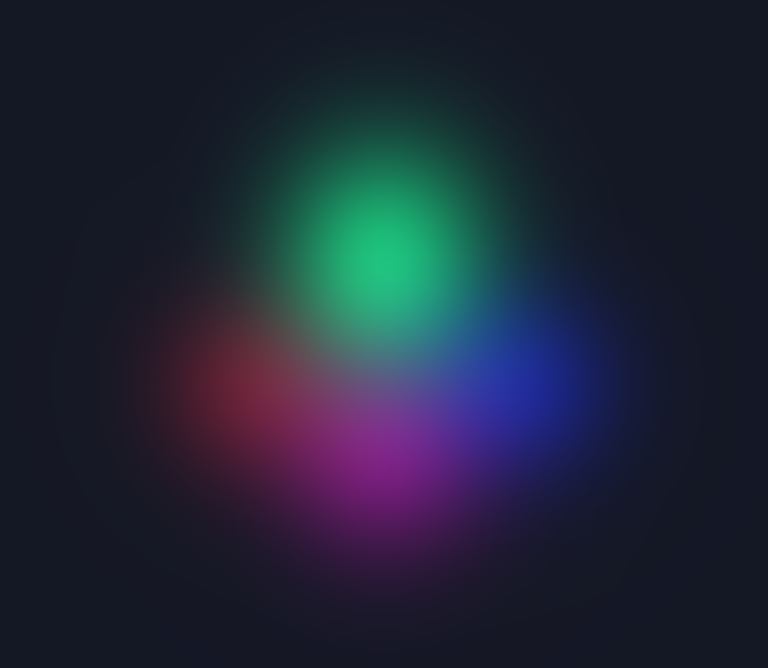
A WebGL 1 fragment shader for this background:

```glsl
precision highp float;

uniform vec2 u_resolution;

#define NIGHT vec3(0.080, 0.092, 0.143)
#define GREEN vec3(0.025, 0.670, 0.335)
#define RED vec3(0.310, 0.020, 0.040)
#define BLUE vec3(0.015, 0.050, 0.420)
#define MAGENTA vec3(0.390, 0.005, 0.330)
#define GREEN_SIZE vec2(0.156, 0.177)
#define RED_SIZE vec2(0.137)
#define BLUE_SIZE vec2(0.140)
#define MAGENTA_SIZE vec2(0.150)

// Soft elliptical falloff: 1 at the center, fading smoothly outward
float glow(vec2 p, vec2 center, vec2 size) {
  vec2 d = (p - center) / size;
  return exp(-dot(d, d));
}

void main() {
  // Centered coordinates in units of canvas height
  vec2 p = (gl_FragCoord.xy - 0.5 * u_resolution) / u_resolution.y;

  // Four lights added over the dark backdrop
  vec3 color = NIGHT;
  color += GREEN * glow(p, vec2(0.0, 0.108), GREEN_SIZE);
  color += RED * glow(p, vec2(-0.193, -0.076), RED_SIZE);
  color += BLUE * glow(p, vec2(0.199, -0.076), BLUE_SIZE);
  color += MAGENTA * glow(p, vec2(0.0, -0.180), MAGENTA_SIZE);

  gl_FragColor = vec4(color, 1.0);
}
```
